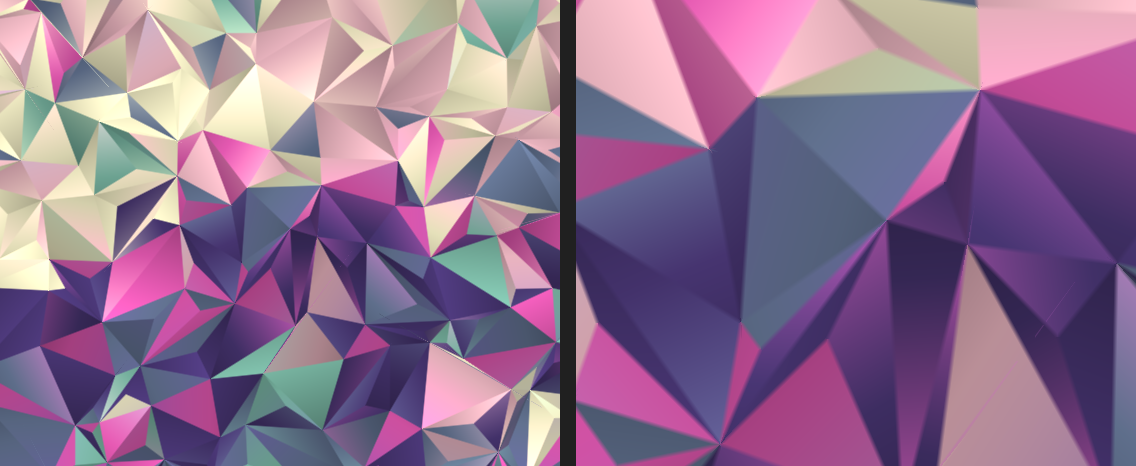
Left, the full canvas; right, a detail of the centre.
A Shadertoy shader for this background:

```glsl
// Low-poly mosaic of shaded triangles: pale cream above, magenta ridge, dark violet and teal below.

const float ROWS = 8.6;
const float JITTER = 0.96;
const float SPLIT_CHANCE = 0.42;
const float EDGE_SOFTNESS = 0.0034;

// A counterclockwise triangle; depth is the signed distance of the point to its rim
struct Facet { vec2 a, b, c, seed; float family, depth; };

float hash(vec2 p) {
    vec3 q = fract(vec3(p.xyx) * 0.1031);
    q += dot(q, q.yzx + 33.33);
    return fract((q.x + q.y) * q.z);
}

vec2 hash2(vec2 p) {
    return vec2(hash(p + 11.3), hash(p + 47.9));
}

// Cheap smooth variation in 0..1
float wave(vec2 p, float phase) {
    return 0.5 + 0.5 * sin(p.x + 0.6 * p.y + phase) * cos(p.y - 0.5 * p.x + 1.7 * phase);
}

float blob(vec2 uv, vec2 center, float radius) {
    vec2 d = (uv - center) / radius;
    return exp(-dot(d, d));
}

float cross2(vec2 a, vec2 b) {
    return a.x * b.y - a.y * b.x;
}

// Share of each palette colour in the region around uv
float[6] regionWeights(vec2 uv) {
    float ridge = 0.36 + 0.23 * smoothstep(0.0, 0.45, uv.x) - 0.10 * smoothstep(0.65, 0.95, uv.x);
    float above = uv.y - ridge;
    float light = smoothstep(-0.07, 0.09, above);
    float dark = 1.0 - light;
    float band = exp(-above * above / 0.008) * smoothstep(0.05, 0.3, uv.x);
    float glow = blob(uv, vec2(0.90, 0.13), 0.10);
    float weight[6] = float[6](
        dark * (0.37 + 2.0 * blob(uv, vec2(0.67, 0.38), 0.14) + 0.6 * blob(uv, vec2(0.08, 0.10), 0.25)),
        light * (0.35 + 0.6 * blob(uv, vec2(0.20, 0.78), 0.3)) + 0.01 * dark + 0.3 * glow,
        light * (0.36 + 0.20 * uv.x) + 0.08 * dark + 0.9 * glow,
        0.11 * light + 0.24 * dark,
        0.05 * light + 0.14 * dark + 0.75 * band + 1.8 * blob(uv, vec2(0.56, 0.34), 0.09),
        0.07 * light + dark * (0.05 + 0.4 * blob(uv, vec2(0.92, 0.40), 0.2)
                               + 0.4 * blob(uv, vec2(0.42, 0.12), 0.15)));
    for (int k = 0; k < 6; k++) weight[k] *= mix(0.3, 1.7, wave(uv * 15.0, float(k) * 2.3));
    return weight;
}

vec3 pickColor(float weight[6], float pick) {
    vec3 palette[6] = vec3[6](
        vec3(0.27, 0.20, 0.43), vec3(0.90, 0.88, 0.73), vec3(0.87, 0.67, 0.71),
        vec3(0.36, 0.42, 0.53), vec3(0.85, 0.33, 0.66), vec3(0.44, 0.66, 0.59));
    float total = 0.0, reached = 0.0;
    for (int k = 0; k < 6; k++) total += weight[k];
    vec3 color = palette[0];
    for (int k = 0; k < 6; k++) {
        color = pick * total >= reached ? palette[k] : color;
        reached += weight[k];
    }
    return color;
}

// Signed distance to the line a-b, positive on its left
float edge(vec2 p, vec2 a, vec2 b) {
    return cross2(b - a, p - a) / max(length(b - a), 1e-4);
}

Facet makeFacet(vec2 p, vec2 a, vec2 b, vec2 c, vec2 seed, float family) {
    float depth = min(edge(p, a, b), min(edge(p, b, c), edge(p, c, a)));
    return Facet(a, b, c, seed, family, depth);
}

// Keeps the two facets that reach deepest over the point
void keepDeepest(Facet f, inout Facet first, inout Facet second) {
    if (f.depth > first.depth) {
        second = first;
        first = f;
    } else if (f.depth > second.depth) {
        second = f;
    }
}

// Offers a triangle whole, or as three facets around an inner point
void offerSplit(vec2 p, Facet t, inout Facet first, inout Facet second) {
    if (hash(t.seed + 71.9) > SPLIT_CHANCE) {
        keepDeepest(t, first, second);
        return;
    }
    vec3 share = 0.2 + vec3(hash2(t.seed), hash(t.seed + 83.1));
    vec2 hub = (t.a * share.x + t.b * share.y + t.c * share.z) / (share.x + share.y + share.z);
    keepDeepest(makeFacet(p, t.a, t.b, hub, t.seed + 101.0, t.family), first, second);
    keepDeepest(makeFacet(p, t.b, t.c, hub, t.seed + 202.0, t.family), first, second);
    keepDeepest(makeFacet(p, t.c, t.a, hub, t.seed + 303.0, t.family), first, second);
}

// Facet colour with a linear gradient toward a second regional colour
vec3 shade(Facet f, vec2 p) {
    vec2 center = (f.a + f.b + f.c) / 3.0;
    float weight[6] = regionWeights(center / ROWS * vec2(iResolution.y / iResolution.x, 1.0));
    float pick = hash(f.seed + 3.1) < 0.5 ? f.family : hash(f.seed + 7.7);
    float angle = 6.2832 * hash(f.seed + 19.1);
    float slope = dot(p - center, vec2(cos(angle), sin(angle)));
    vec3 tint = pickColor(weight, hash(f.seed + 29.5));
    vec3 color = mix(pickColor(weight, pick), tint, clamp(0.13 + 0.45 * slope, 0.0, 0.5));
    return color * mix(0.80, 1.16, hash(f.seed + 41.3)) * (1.0 + 0.25 * slope);
}

vec2 vertex(vec2 cell) {
    return cell + (hash2(cell + 20.0) - 0.5) * JITTER;
}

void mainImage(out vec4 fragColor, in vec2 fragCoord) {
    vec2 p = fragCoord / iResolution.y * ROWS;
    Facet none = Facet(p, p, p, p, 0.0, -1e3);
    Facet near = none, next = none, first = none, second = none;
    // Each jittered quad is cut along a diagonal that lies inside it
    for (int n = 0; n < 9; n++) {
        vec2 cell = floor(p) + vec2(n % 3 - 1, n / 3 - 1);
        vec2 a = vertex(cell), b = vertex(cell + vec2(1, 0));
        vec2 c = vertex(cell + vec2(1, 1)), d = vertex(cell + vec2(0, 1));
        bool acInside = min(cross2(b - a, c - a), cross2(c - a, d - a)) > 0.0;
        bool bdInside = min(cross2(b - a, d - a), cross2(c - b, d - b)) > 0.0;
        bool useAC = acInside && (!bdInside || hash(cell + 5.5) < 0.5);
        vec2 seed = cell + 130.0;
        float family = hash(seed + 61.7);
        keepDeepest(makeFacet(p, a, b, useAC ? c : d, seed, family), near, next);
        keepDeepest(makeFacet(p, useAC ? a : b, c, d, seed + 400.0, family), near, next);
    }
    offerSplit(p, near, first, second);
    offerSplit(p, next, first, second);
    // Soft blend across the shared edge
    float blur = ROWS * max(EDGE_SOFTNESS, 1.0 / iResolution.y);
    vec2 cover = clamp(vec2(first.depth, second.depth) / blur + 0.5, 0.0, 1.0);
    vec3 color = (shade(first, p) * cover.x + shade(second, p) * cover.y) / max(cover.x + cover.y, 1e-3);
    fragColor = vec4(clamp(color, 0.0, 1.0), 1.0);
}
```
